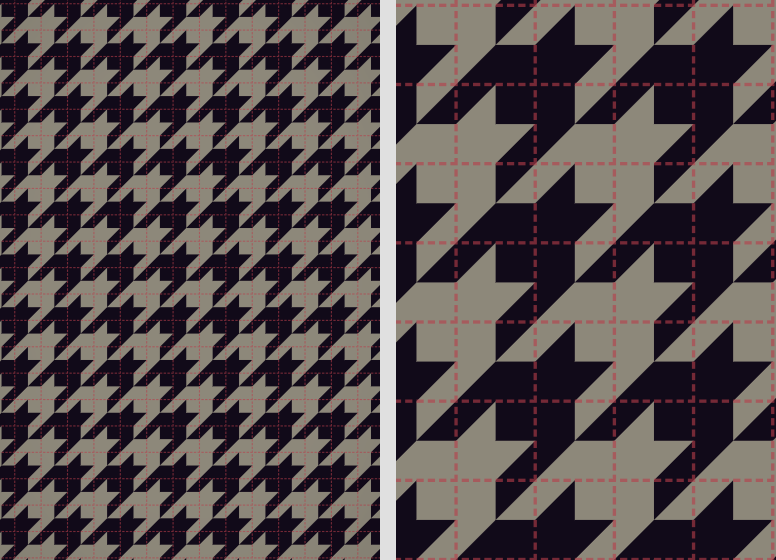
Left: the whole. Right: its middle third, enlarged.
Give the GLSL for this pattern, as a Shadertoy shader.

```glsl
// Dark and stone houndstooth weave crossed by a thin dashed red overcheck
#define REPEATS 7.2
#define OFFSET vec2(0.0293, 0.79)
#define DARK vec3(0.068, 0.038, 0.098)
#define LIGHT vec3(0.552, 0.532, 0.478)
#define RED vec3(0.72, 0.24, 0.29)
#define LINE_WIDTH 0.021
#define LINE_ALPHA 0.6
#define DASHES 14.0
#define DASH_FILL 0.64
#define VIGNETTE 0.05

// Coverage of a periodic band of the given fill, starting at every integer
float band(float x, float fill, float aa) {
    float d = 0.5 * fill - abs(fract(x - 0.5 * fill + 0.5) - 0.5);
    return clamp(d / aa + 0.5, 0.0, 1.0);
}

// Box-filtered coverage of thin lines, two per repeat, mid-way in each half
float thinLine(float x, float px) {
    float d = abs(fract(2.0 * x) - 0.5) * 0.5;
    float lo = max(d - 0.5 * px, -0.5 * LINE_WIDTH);
    float hi = min(d + 0.5 * px, 0.5 * LINE_WIDTH);
    return clamp((hi - lo) / px, 0.0, 1.0);
}

// Dark share of the weave: diagonal floats choose between warp and weft
float houndstooth(vec2 p, float px) {
    float warp = band(p.x, 0.5, px);
    float weft = band(p.y, 0.5, px);
    float weftOnTop = band(2.0 * (p.x + p.y), 0.5, 2.83 * px);
    return mix(warp, weft, weftOnTop);
}

// Dashed lines in both directions
float overcheck(vec2 p, float px) {
    float aa = DASHES * px;
    float vertical = thinLine(p.x, px) * band(p.y * DASHES, DASH_FILL, aa);
    float horizontal = thinLine(p.y, px) * band(p.x * DASHES, DASH_FILL, aa);
    return max(vertical, horizontal);
}

void mainImage(out vec4 fragColor, in vec2 fragCoord) {
    float px = REPEATS / iResolution.x;
    vec2 p = (fragCoord * px - OFFSET) * vec2(1.0, -1.0);

    vec3 color = mix(LIGHT, DARK, houndstooth(p, px));
    color = mix(color, RED, LINE_ALPHA * overcheck(p, px));

    // Slight darkening toward the corners
    vec2 c = 2.0 * fragCoord / iResolution.xy - 1.0;
    color *= 1.0 - VIGNETTE * smoothstep(0.6, 2.0, dot(c, c));

    fragColor = vec4(color, 1.0);
}
```
